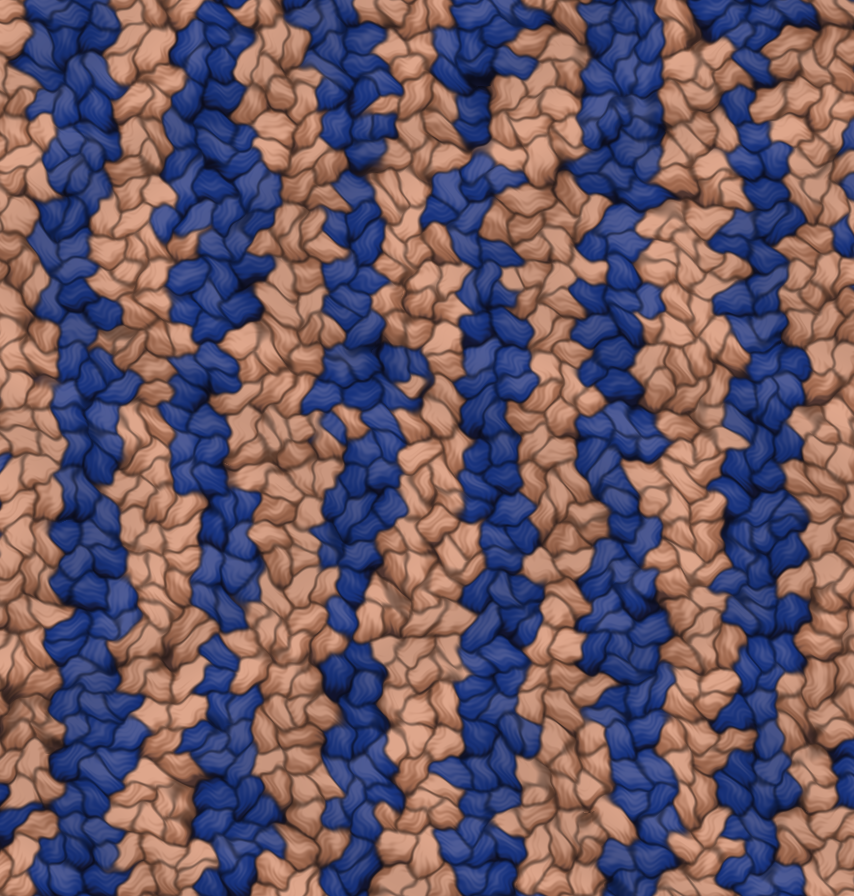
Give the GLSL for this texture, as a WebGL 1 fragment shader.

```glsl
precision highp float;
uniform vec2 u_resolution;

const float TAU = 6.28318;
const float STRIPE_PERIOD = 0.151;   // in canvas heights, about 6.3 across
const float TAN_CENTRE = 0.017;      // first tan stripe at mid height
const float LEAN = 0.016;            // drift to the right going down
const float TAN_LEVEL = -0.12;       // lower makes tan stripes wider
const float EDGE_RAGGED = 0.65;
const float STRAY_SHARE = 0.018;     // tufts of the wrong colour
const float TUFTS = 31.0;            // tufts per canvas height
const float JITTER = 0.8;
const float STRETCH = 1.3;
const float BLEND = 26.0;            // sharpness between tufts

const vec3 TAN_DARK = vec3(0.30, 0.20, 0.18);
const vec3 TAN_MID = vec3(0.60, 0.39, 0.29);
const vec3 TAN_LIGHT = vec3(0.83, 0.62, 0.52);
const vec3 BLUE_DARK = vec3(0.07, 0.08, 0.18);
const vec3 BLUE_MID = vec3(0.09, 0.19, 0.47);
const vec3 BLUE_LIGHT = vec3(0.29, 0.34, 0.56);

float hash(vec2 p) {
  vec3 q = fract(vec3(p.xyx) * 0.1031);
  q += dot(q, q.yzx + 33.33);
  return fract((q.x + q.y) * q.z);
}

vec2 hash2(vec2 p) {
  return vec2(hash(p + 17.3), hash(p + 71.9));
}

// Slow layered waves that make the stripes wander
float wander(vec2 p) {
  return 0.010 * sin(p.y * 8.0 + p.x * 13.0 + 0.6)
       + 0.007 * sin(p.y * 19.0 - p.x * 17.0 + 2.0)
       + 0.004 * sin(p.y * 41.0 + p.x * 29.0);
}

// 1 for a tan tuft, 0 for a blue one
float tanTuft(vec2 centre, vec2 cell) {
  float x = centre.x - TAN_CENTRE + LEAN * (centre.y - 0.5) + wander(centre);
  float wave = cos(TAU * x / STRIPE_PERIOD);
  wave += EDGE_RAGGED * (hash(cell + 5.7) - 0.5);
  float isTan = step(TAN_LEVEL, wave);
  float stray = step(hash(cell + 43.1), STRAY_SHARE);
  return mix(isTan, 1.0 - isTan, stray);
}

vec3 ramp(vec3 dark, vec3 mid, vec3 light, float s) {
  vec3 low = mix(dark, mid, smoothstep(0.0, 0.5, s));
  return mix(low, light, smoothstep(0.45, 1.0, s));
}

vec3 yarn(float isTan, float s) {
  vec3 blue = ramp(BLUE_DARK, BLUE_MID, BLUE_LIGHT, s - 0.12);
  return mix(blue, ramp(TAN_DARK, TAN_MID, TAN_LIGHT, s), isTan);
}

void main() {
  vec2 p = gl_FragCoord.xy / u_resolution.y;

  // Uneven tuft outlines
  vec2 g = p * TUFTS;
  g += 0.10 * sin(g.yx * 3.1 + vec2(0.0, 1.7));
  g += 0.05 * sin(g.yx * 8.3 + g * 2.7);
  vec2 base = floor(g);

  vec3 colour = vec3(0.0);
  float total = 0.0;
  float nearest = 9.0;
  float second = 9.0;

  // Cellular tufts, each a turned and stretched dome
  for (int j = -1; j <= 1; j++) {
    for (int i = -1; i <= 1; i++) {
      vec2 cell = base + vec2(float(i), float(j));
      vec2 centre = cell + 0.5 + JITTER * (hash2(cell) - 0.5);
      vec2 offset = g - centre;
      float turn = TAU * hash(cell + 29.0);
      float c = cos(turn);
      float s = sin(turn);
      vec2 local = vec2(c * offset.x + s * offset.y, c * offset.y - s * offset.x);
      float d = length(local * vec2(STRETCH, 1.0 / STRETCH));
      second = min(second, max(nearest, d));
      nearest = min(nearest, d);

      // Dome, light from above, twisted plies and fine fibres
      float isTan = tanTuft(centre / TUFTS, cell);
      float plies = sin(local.x * 11.0 + local.y * 4.0 + turn);
      float fibres = sin(local.x * 31.0 + 3.0 * sin(local.y * 6.0 + turn));
      float shade = 0.92 - 0.85 * d * d + 0.32 * offset.y;
      shade += 0.36 * (hash(cell + 61.0) - 0.5);
      shade += mix(0.06, 0.10, isTan) * plies + 0.05 * fibres;

      float weight = exp(-BLEND * d);
      colour += weight * yarn(isTan, shade);
      total += weight;
    }
  }
  colour /= total;

  // Shadowed gaps between tufts, and broad pile variation
  float gap = smoothstep(0.0, 0.24, second - nearest);
  colour *= mix(0.62, 1.0, gap);
  colour *= 1.0 + 0.05 * sin(p.x * 23.0 + 4.0 * sin(p.y * 11.0));

  gl_FragColor = vec4(colour, 1.0);
}
```
